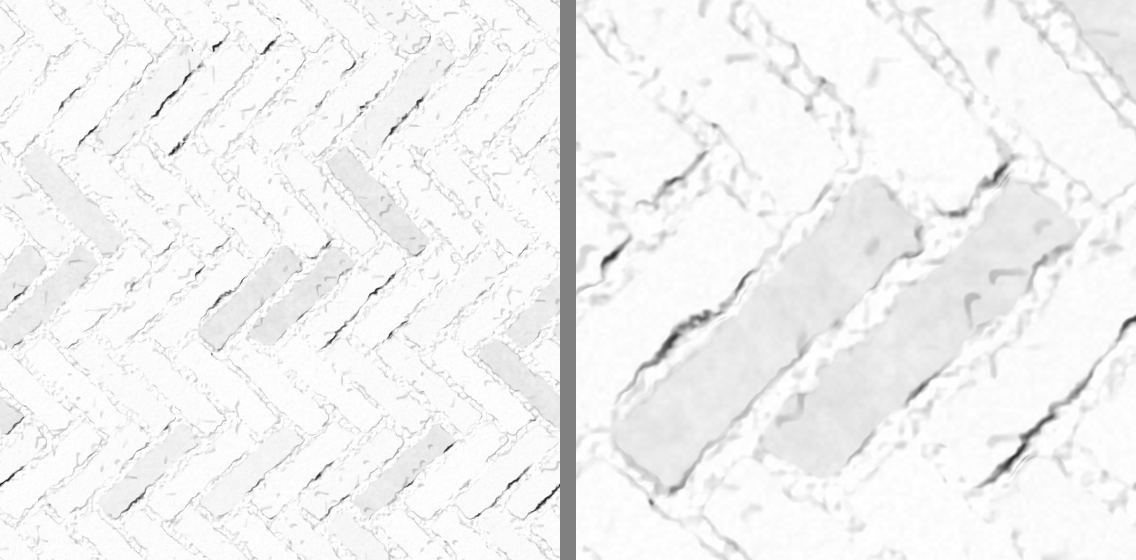
Left, the full canvas; right, a detail of the centre.
Reproduce this texture map procedurally as a three.js fragment shader.

```glsl
// Whitewashed herringbone brickwork: 11 bricks across, 3 pairs of leaning rows down.
// Rounded boxes on two interleaved lattices give the distance to the nearest brick;
// light from the upper left turns edges, mortar crumbs and pits into grey shadows.
varying vec2 vUv;

const float COLS = 11.0;            // bricks across; one unit is one brick spacing
const float ROWS = 3.0;             // pairs of rows down
const float PERIOD = COLS / ROWS;   // height of a pair of rows
const float DIAG = 0.70711;
const float TAU = 6.28319;
const float ROW_SWELL = 0.186;      // stretches upper rows, squeezes lower ones
const float GAP = 0.13;             // mortar width
const float CORNER = 0.09;
const float WHITE = 0.993;
const float TINT_DEPTH = 0.085;     // darkening of the greyest bricks
const float SEAM_DEPTH = 0.17;      // faint outline of every brick
const float CRACK_DEPTH = 0.62;     // deep shadow on edges away from the light
const float CRUMB_DEPTH = 0.38;     // roughness of the mortar
const float PIT_DEPTH = 0.16;       // chips in the brick faces
const float GRAIN = 0.022;
const vec2 TO_LIGHT = vec2(-DIAG, DIAG);

float hash(vec2 p) {
  vec3 a = fract(vec3(p.xyx) * 0.1031);
  a += dot(a, a.yzx + 33.33);
  return fract((a.x + a.y) * a.z);
}

// Value noise that wraps at the canvas edges, with the given cells across.
float noise(vec2 q, float cells) {
  vec2 p = q / COLS * cells;
  vec2 i = floor(p), f = fract(p);
  f = f * f * (3.0 - 2.0 * f);
  vec2 a = mod(i, cells) + cells, b = mod(i + 1.0, cells) + cells;
  return mix(mix(hash(a), hash(vec2(b.x, a.y)), f.x),
             mix(hash(vec2(a.x, b.y)), hash(b), f.x), f.y);
}

vec2 noise2(vec2 q, float cells) {
  return vec2(noise(q, cells), noise(q + 4.3, cells)) - 0.5;
}

// Returns distance to the nearest brick (negative inside) and its random seed.
vec2 nearestBrick(vec2 q) {
  vec2 p = q + 0.09 * noise2(q, 33.0) + 0.06 * noise2(q, 110.0) + 0.025 * noise2(q, 260.0);
  p.y += ROW_SWELL * (1.0 - cos(TAU * q.y / COLS));
  vec2 best = vec2(9.0, 0.0);
  for (int o = 0; o < 2; o++) {
    float side = float(o);
    float lean = 1.0 - 2.0 * side;
    vec2 s = p - vec2(0.5 * side - 0.05, 0.5 * PERIOD * (1.0 - side));
    float row = floor(s.y / PERIOD + 0.5);
    for (int i = -1; i <= 1; i++) {
      float col = floor(s.x + 0.5) + float(i);
      vec2 id = vec2(mod(col, COLS), mod(row, ROWS) * 2.0 + side);
      float seed = hash(id * 3.7 + 11.0);
      float other = hash(id * 5.3 + 29.0);
      vec2 r = s - vec2(col, row * PERIOD) + (vec2(seed, other) - 0.5) * 0.07;
      vec2 local = vec2(r.x + lean * r.y, r.y - lean * r.x) * DIAG;
      local.y += local.x * (other - 0.5) * 0.05;
      vec2 halfSize = 0.5 * (vec2(PERIOD, 1.0) * DIAG - GAP) - 0.03 * vec2(other, seed);
      vec2 e = abs(local) - halfSize + CORNER;
      float d = length(max(e, 0.0)) + min(max(e.x, e.y), 0.0) - CORNER;
      if (d < best.x) best = vec2(d, seed);
    }
  }
  return best;
}

float pits(vec2 q) {
  return smoothstep(0.72, 0.9, noise(q, 70.0));
}

float crumbs(vec2 q) {
  return 0.6 * noise(q, 130.0) + 0.4 * noise(q, 240.0);
}

void main() {
  vec2 q = vUv * COLS;
  vec2 brick = nearestBrick(q);
  float d = brick.x;
  float face = 1.0 - smoothstep(-0.015, 0.02, d);
  float facing = clamp((d - nearestBrick(q + TO_LIGHT * 0.06).x) / 0.06, -1.0, 1.0);

  // Brick faces: a few grey ones, mottled
  float mottle = 0.5 * noise(q, 44.0) + 0.5 * noise(q, 150.0);
  float tint = 0.12 * brick.y + 0.88 * smoothstep(0.82, 0.97, brick.y);
  float shade = WHITE - face * tint * TINT_DEPTH * (0.55 + 0.8 * mottle);

  // Relief shadows: chips on faces, crumbs in mortar
  float pitShadow = max(0.0, pits(q - TO_LIGHT * 0.04) - pits(q + TO_LIGHT * 0.02));
  shade -= face * PIT_DEPTH * pitShadow * smoothstep(0.4, 0.7, noise(q, 19.0));
  float relief = crumbs(q + TO_LIGHT * 0.025) - crumbs(q - TO_LIGHT * 0.025);
  shade -= mix(CRUMB_DEPTH, 0.03, face) * max(0.0, relief);

  // Edges: broken thin seams, then deep cracks on the side away from the light
  float seam = 1.0 - smoothstep(0.005, 0.035, abs(d - 0.005));
  float wear = smoothstep(0.25, 0.75, noise(q, 60.0));
  shade -= SEAM_DEPTH * seam * wear * (0.75 + 0.5 * facing);
  float depth = smoothstep(0.48, 0.85, noise(q + 2.7, 18.0)) * (0.4 + 0.6 * wear);
  float crack = 1.0 - smoothstep(0.0, 0.02 + 0.04 * depth, abs(d - 0.015));
  shade -= CRACK_DEPTH * crack * depth * smoothstep(0.3, 0.9, facing);

  shade += GRAIN * (noise(q, 400.0) - 0.5);
  gl_FragColor = vec4(vec3(clamp(shade, 0.15, 1.0)), 1.0);
}
```
